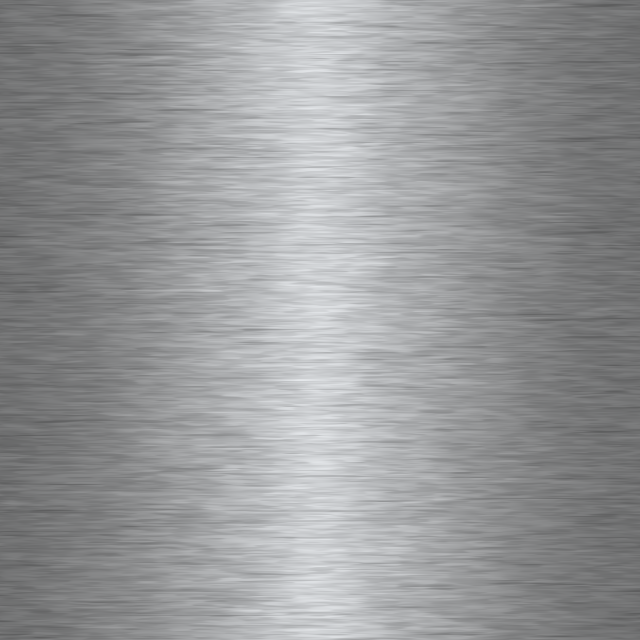
Give the GLSL for this texture, as a three.js fragment shader.

```glsl
varying vec2 vUv;

vec3 hash3(vec2 cell, float seed) {
  vec3 p = fract(vec3(cell.xyx + seed) * vec3(0.1031, 0.1030, 0.0973));
  p += dot(p, p.yxz + 33.33);
  return fract((p.xxy + p.yzz) * p.zyx);
}

// Smooth cellular noise: each jittered cell carries a tone in -1..1
float cellTone(vec2 p, float seed) {
  vec2 base = floor(p);
  vec2 local = p - base;
  float tone = 0.0;
  float total = 0.0;
  for (int j = -1; j <= 1; j++) {
    for (int i = -1; i <= 1; i++) {
      vec2 offset = vec2(float(i), float(j));
      vec3 h = hash3(base + offset, seed);
      vec2 d = offset + h.xy - local;
      float weight = exp(-5.0 * dot(d, d));
      tone += (h.z * 2.0 - 1.0) * weight;
      total += weight;
    }
  }
  return tone / total;
}

float bell(float x, float center, float width) {
  float d = (x - center) / width;
  return exp(-d * d);
}

// Horizontal grain, weighted towards fine short hairlines
float brushedGrain(vec2 uv) {
  float grain = 0.0;
  vec2 scale = vec2(9.0, 125.0);
  float amplitude = 0.014;
  for (int k = 0; k < 4; k++) {
    float seed = 17.0 + float(k) * 31.0;
    grain += amplitude * cellTone(uv * scale + seed, seed);
    scale *= vec2(1.6, 1.52);
    amplitude *= 1.48;
  }
  return grain;
}

// Sparse thin scratches, kept only where the cell tone is extreme
float scratches(vec2 uv, float seed) {
  float tone = cellTone(uv * vec2(9.0, 380.0) + seed, seed);
  return smoothstep(0.4, 1.0, tone);
}

void main() {
  // Soft vertical reflection with a narrow bright core
  float sheen = 0.425
    + 0.327 * bell(vUv.x, 0.495, 0.288)
    + 0.063 * bell(vUv.x, 0.495, 0.065);

  float grain = brushedGrain(vUv);
  grain += 0.04 * scratches(vUv, 157.0);
  grain -= 0.08 * scratches(vUv, 211.0);

  // Grain contrast follows the light on the metal
  float light = sheen + grain * mix(0.7, 1.15, smoothstep(0.42, 0.75, sheen));

  // Cool tint, strongest in the highlight
  vec3 tint = mix(vec3(0.995, 1.0, 1.006), vec3(0.988, 1.0, 1.013),
                  smoothstep(0.45, 0.8, sheen));
  gl_FragColor = vec4(clamp(light * tint, 0.0, 1.0), 1.0);
}
```
